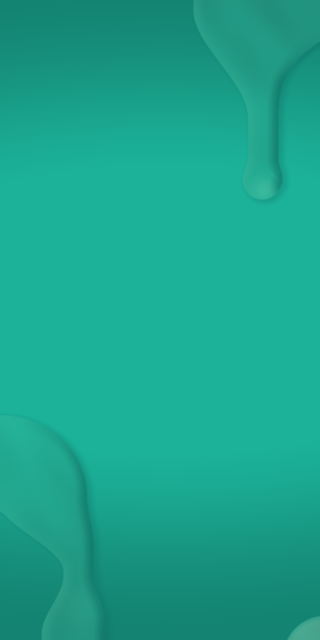
This background is drawn by a WebGL 1 fragment shader. Its source:

```glsl
precision highp float;
uniform vec2 u_resolution;

const vec3 TEAL_DEEP = vec3(0.078, 0.515, 0.445);
const vec3 TEAL_BRIGHT = vec3(0.11, 0.70, 0.605);
const vec3 PAINT_DIM = vec3(0.13, 0.575, 0.495);
const vec3 PAINT_LIT = vec3(0.135, 0.675, 0.575);
const vec3 PAINT_PALE = vec3(0.28, 0.635, 0.545);
const vec3 HIGHLIGHT = vec3(0.36, 0.78, 0.66);
const vec3 SHADE = vec3(0.04, 0.41, 0.37);

vec2 latticeGradient(vec2 cell) {
  float angle = 6.2832 * fract(sin(dot(cell, vec2(127.1, 311.7))) * 4375.5);
  return vec2(cos(angle), sin(angle));
}

float gradientNoise(vec2 p) {
  vec2 cell = floor(p);
  vec2 f = fract(p);
  vec2 w = f * f * f * (f * (f * 6.0 - 15.0) + 10.0);
  float a = dot(latticeGradient(cell), f);
  float b = dot(latticeGradient(cell + vec2(1.0, 0.0)), f - vec2(1.0, 0.0));
  float c = dot(latticeGradient(cell + vec2(0.0, 1.0)), f - vec2(0.0, 1.0));
  float d = dot(latticeGradient(cell + 1.0), f - 1.0);
  return mix(mix(a, b, w.x), mix(c, d, w.x), w.y);
}

float smoothMax(float a, float b, float k) {
  float h = max(k - abs(a - b), 0.0) / k;
  return max(a, b) + h * h * k * 0.25;
}

float disc(vec2 p, vec2 center, float radius) {
  return radius - length(p - center);
}

float glow(vec2 p, vec2 center, float radius) {
  vec2 q = (p - center) / radius;
  return exp(-dot(q, q));
}

// Fields are positive inside the paint
float hangingDrip(vec2 p) {
  float left = mix(0.775, 0.604, smoothstep(1.63, 1.97, p.y));
  float flare = max(p.y - 1.62, 0.0);
  float right = 0.870 + 8.3 * flare * flare * flare;
  float stem = min(min(p.x - left, right - p.x), p.y - 1.44);
  return smoothMax(stem, disc(p, vec2(0.819, 1.437), 0.061), 0.025);
}

float lowerPool(vec2 p) {
  float reach = 0.272 + 0.02 * (1.0 - smoothstep(0.3, 0.45, p.y))
              + 0.036 * (1.0 - smoothstep(0.06, 0.2, p.y));
  vec2 dome = vec2(p.x / reach, max(p.y - 0.45, 0.0) / 0.253);
  float left = 0.198 - 0.2 * smoothstep(0.215, 0.43, p.y)
             - 0.068 * (1.0 - smoothstep(0.02, 0.2, p.y))
             - 0.8 * max(p.y - 0.39, 0.0);
  return min((1.0 - length(dome)) * 0.27, p.x - left);
}

float cornerDrop(vec2 p) {
  return disc(p, vec2(1.02, -0.06), 0.137);
}

float paintField(vec2 p) {
  return max(max(hangingDrip(p), lowerPool(p)), cornerDrop(p));
}

vec2 fieldSlope(vec2 p, float e) {
  return vec2(paintField(p + vec2(e, 0.0)) - paintField(p - vec2(e, 0.0)),
              paintField(p + vec2(0.0, e)) - paintField(p - vec2(0.0, e))) / (2.0 * e);
}

vec3 shadePaint(vec2 p, float depth, vec2 outward, float light) {
  vec3 color = mix(PAINT_DIM, PAINT_LIT, light);
  color = mix(color, PAINT_PALE, smoothstep(-0.01, 0.02, cornerDrop(p)));

  // Soft folds in the surface
  float folds = gradientNoise(p * vec2(9.0, 5.0) + vec2(p.y * 3.0, 0.0));
  color *= 1.0 + 0.07 * folds;

  // Rounded rim: lit on the left, shaded on the right
  float rim = 1.0 - smoothstep(0.0, 0.042, depth);
  float facing = dot(outward, normalize(vec2(-0.9, 0.25)));
  color = mix(color, SHADE, 0.6 * rim * max(-facing, 0.0) * smoothstep(-0.6, 0.2, outward.y + 0.5));
  color = mix(color, HIGHLIGHT, 0.16 * rim * max(facing, 0.0));

  // Wet reflections
  color = mix(color, HIGHLIGHT, 0.4 * glow(p, vec2(0.825, 1.405), 0.038));
  return mix(color, HIGHLIGHT, 0.12 * glow(p, vec2(0.235, 0.10), 0.07));
}

void main() {
  vec2 p = gl_FragCoord.xy / u_resolution * vec2(1.0, 2.0);
  float pixel = 1.0 / u_resolution.x;

  // Bright center fading toward the top and bottom
  float radius = length((p - vec2(0.52, 1.03)) * vec2(0.45, 1.0));
  float light = 1.0 - smoothstep(0.38, 1.02, radius);
  vec3 color = mix(TEAL_DEEP, TEAL_BRIGHT, light);

  // Shadow cast to the lower right
  float shadow = smoothstep(-0.022, 0.012, paintField(p - vec2(0.010, -0.006)));
  color = mix(color, SHADE, 0.3 * shadow);

  // Paint body with smoothed edges
  vec2 slope = fieldSlope(p, 0.004);
  float steepness = max(length(slope), 0.3);
  float depth = paintField(p) / steepness;
  vec3 paint = shadePaint(p, depth, -slope / steepness, light);
  color = mix(color, paint, smoothstep(-pixel, pixel, depth));
  gl_FragColor = vec4(color, 1.0);
}
```
